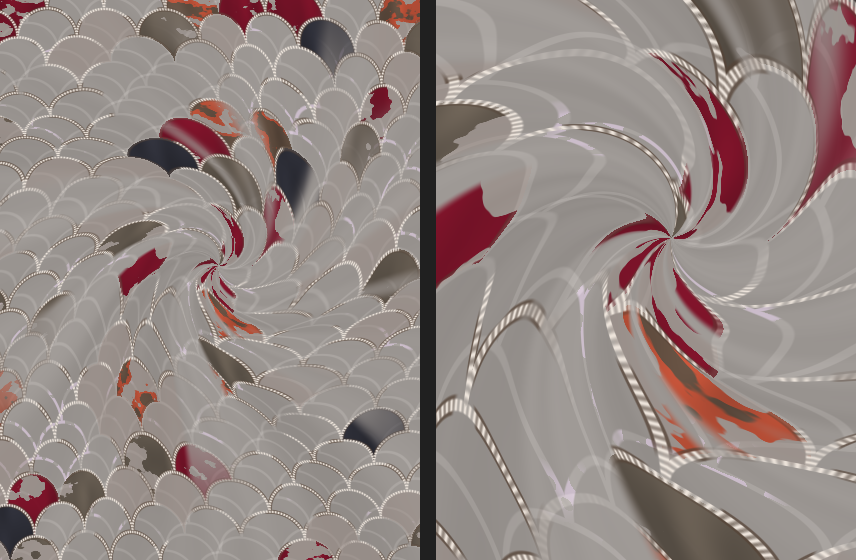
Left, the full canvas; right, a detail of the centre.
This texture is drawn by a Shadertoy shader. Its source:

```glsl
// Sheer grey fabric gathered into a swirl, covered in pointed fish scales.
// Scales come from overlapping circles in staggered rows, seen through a polar
// twist; beaded outlines and worn foil fills are broken up by noise.

const vec2  CENTER = vec2(0.52, 0.525);   // swirl centre, fraction of canvas
const float COLUMNS = 7.7;                // scales across the canvas
const float ROW_STRETCH = 1.07;           // scale height against width
const float TWIST = 2.3;                  // radians at the centre
const float TWIST_REACH = 0.17;
const float PINCH = 0.075;                // radial stretch near the centre
const float LINE = 0.021;                 // outline half width, in scales
const float FRINGE = 0.036;               // dark rim half width, in scales
const float BEADS = 68.0;                 // beads around one full circle

const vec3 GREY   = vec3(0.600, 0.580, 0.565);
const vec3 TAUPE  = vec3(0.610, 0.555, 0.530);
const vec3 RED    = vec3(0.430, 0.050, 0.130);
const vec3 RUST   = vec3(0.660, 0.270, 0.180);
const vec3 NAVY   = vec3(0.145, 0.150, 0.185);
const vec3 OLIVE  = vec3(0.350, 0.315, 0.275);
const vec3 BROWN  = vec3(0.330, 0.260, 0.210);
const vec3 SILVER = vec3(0.930, 0.895, 0.860);
const vec3 LILAC  = vec3(0.840, 0.770, 0.850);

struct Scale { vec2 id; vec2 local; float edge; float angle; };

float hash(vec2 p) {
    vec3 q = fract(p.xyx * vec3(0.1031, 0.1030, 0.0973));
    q += dot(q, q.yzx + 33.33);
    return fract((q.x + q.y) * q.z);
}

float noise(vec2 p) {
    vec2 i = floor(p), f = fract(p);
    f = f * f * (3.0 - 2.0 * f);
    return mix(mix(hash(i), hash(i + vec2(1, 0)), f.x),
               mix(hash(i + vec2(0, 1)), hash(i + vec2(1, 1)), f.x), f.y);
}

float fbm(vec2 p) {
    float sum = 0.0, amp = 0.5;
    for (int i = 0; i < 4; i++) {
        sum += amp * noise(p);
        p = mat2(1.6, 1.2, -1.2, 1.6) * p + 7.3;
        amp *= 0.5;
    }
    return sum / 0.9375;
}

vec2 rotate(vec2 p, float a) {
    return mat2(cos(a), sin(a), -sin(a), cos(a)) * p;
}

// Lower rows cover higher ones, leaving a domed top and a pointed foot.
Scale findScale(vec2 q) {
    Scale s = Scale(vec2(0), vec2(0), 1.0, 0.0);
    float firstRow = floor(q.y * 2.0) - 1.0;
    for (int k = 0; k < 3; k++) {
        float row = firstRow + float(k);
        float shift = 0.5 * mod(row, 2.0);
        float column = floor(q.x - shift + 0.5);
        vec2 local = q - vec2(column + shift, row * 0.5);
        float d = length(local) - 0.5;
        if (abs(d) < s.edge) {
            s.edge = abs(d);
            s.angle = atan(local.y, local.x);
        }
        s.id = vec2(column, row);
        s.local = local;
        if (d < 0.0) break;
    }
    return s;
}

float stroke(float d, float halfWidth, float aa) {
    return 1.0 - smoothstep(halfWidth - aa, halfWidth + aa, d);
}

void mainImage(out vec4 fragColor, in vec2 fragCoord) {
    vec2 p = (fragCoord / iResolution.xy - CENTER) * vec2(1.0, iResolution.y / iResolution.x);
    float r = max(length(p), 0.0005);
    float a = atan(p.y, p.x);

    // Twist, pinch and radial gathers
    float turn = TWIST * exp(-r / TWIST_REACH);
    float gather = 0.075 * sin(7.0 * (a + turn) + 1.0) + 0.03 * sin(12.0 * (a + turn));
    vec2 dir = rotate(p / r, turn);
    vec2 cloth = rotate(dir, gather * exp(-r * 2.2)) * (r + PINCH * exp(-r / 0.2));
    cloth += 0.012 * (vec2(noise(p * 7.0), noise(p * 7.0 + 31.0)) - 0.5);
    vec2 q = cloth * COLUMNS / vec2(1.0, ROW_STRETCH) + vec2(40.3, 40.15);
    float aa = clamp(0.5 * length(fwidth(q)), 0.001, 0.2);

    // Soft folds, running outward along the swirl
    float fold = noise(dir * 4.5 + r * 1.5 + 9.0);
    float crease = noise(dir * 13.0 + r * 2.0 + 20.0);
    float veil = smoothstep(0.57, 0.78, fold) * smoothstep(0.85, 0.3, r);
    vec3 color = GREY + 0.045 * (fold - 0.5) + 0.035 * (crease - 0.5);

    // Faint second layer of net with lilac glints
    Scale ghost = findScale(q + vec2(0.31, 0.22) + 0.12 * noise(q * 0.6));
    float ghostLine = stroke(ghost.edge, LINE, aa);
    color += 0.055 * ghostLine;
    float glint = smoothstep(0.60, 0.68, fbm(q * 1.3 + 50.0)) * step(0.42, noise(q * 16.0));
    color = mix(color, LILAC, 0.75 * ghostLine * glint);

    // Foil fill: pick a colour per scale, then wear it away
    Scale s = findScale(q);
    float pick = hash(s.id + 3.7), wear = hash(s.id + 81.2);
    float grain = fbm(q * vec2(2.6, 4.2) + s.id * 3.1);
    vec3 foil = pick < 0.09 ? RED : pick < 0.145 ? NAVY : pick < 0.195 ? RUST : OLIVE;
    bool solid = pick >= 0.09 && pick < 0.145;
    float limit = solid ? 0.12 : mix(0.22, 0.52, wear);
    float cover = smoothstep(limit - 0.012, limit + 0.012, grain) * step(pick, 0.26);
    if (pick > 0.145 && pick < 0.195) foil = mix(foil, BROWN, smoothstep(0.56, 0.60, grain));
    foil *= 0.88 + 0.3 * noise(q * vec2(5.0, 1.5)) + 0.16 * s.local.y;
    color = mix(color, TAUPE, 0.5 * step(pick, 0.45) * (1.0 - veil));
    color = mix(color, foil, 0.96 * cover * (1.0 - veil));

    // Broken beaded outlines with a dark rim
    float patches = fbm(q * 1.15 + 12.0) + 0.10 * (noise(q * 9.0) - 0.5);
    float visible = smoothstep(0.39, 0.49, patches) * (1.0 - 0.85 * veil);
    float rimmed = max(smoothstep(0.48, 0.56, noise(q * 3.1 + 5.0)) * visible, 0.6 * cover * (1.0 - veil));
    float bead = 0.72 + 0.28 * cos(s.angle * BEADS);
    color = mix(color, BROWN, 0.75 * rimmed * stroke(s.edge, FRINGE, aa));
    color = mix(color, SILVER * (0.8 + 0.2 * bead), visible * bead * stroke(s.edge, LINE, aa));
    color += 0.05 * (1.0 - visible) * stroke(s.edge, LINE, aa);

    fragColor = vec4(clamp(color, 0.0, 1.0), 1.0);
}
```
